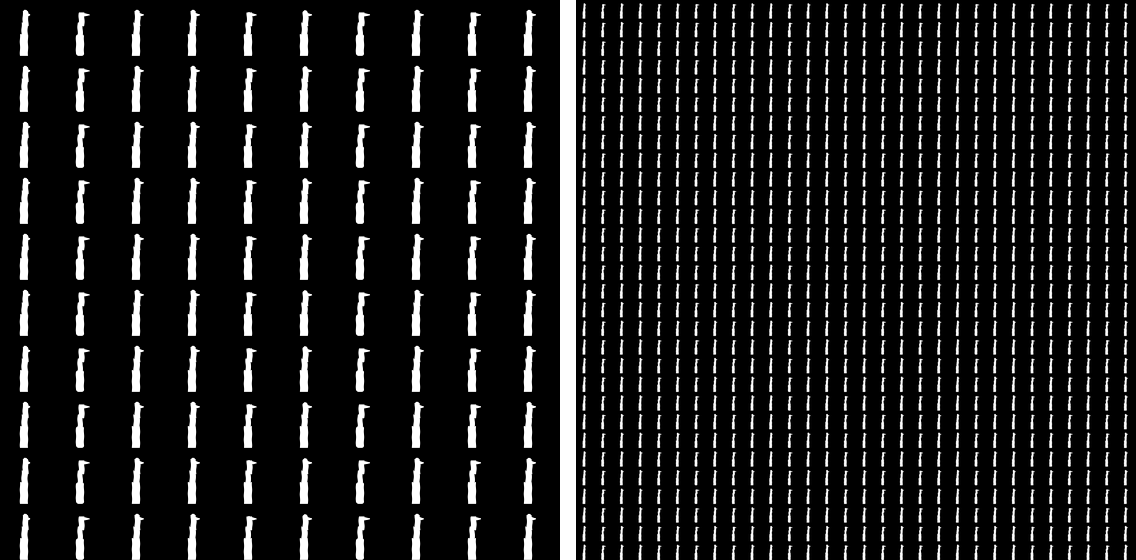
Left: one tile. Right: repeated 3 by 3.
This pattern is drawn by a Shadertoy shader. Its source:

```glsl
const float REPEATS = 10.0;
const vec3 BACKGROUND = vec3(0.0);
const vec3 INK = vec3(1.0);
const float SPIKE_HEIGHT = 0.735;
const vec2 SPIKE_REACH = vec2(0.535, 0.608);  // shortest, longest
const vec2 CROWN_TOP = vec2(0.825, 0.778);    // pointed, flat
const float EDGE_WOBBLE = 0.004;

// How far each column has turned: 0 pointed with a short spike, 1 flat with a long one
const float TURN[10] = float[10](0.0, 0.9, 0.4, 0.42, 0.65, 0.5, 1.0, 0.4, 0.78, 0.45);

// Box given by its lower left and upper right corners
float box(vec2 p, vec2 low, vec2 high, float radius) {
    vec2 q = abs(p - 0.5 * (low + high)) - 0.5 * (high - low) + radius;
    return length(max(q, 0.0)) + min(max(q.x, q.y), 0.0) - radius;
}

// Tapered spike pointing right
float spike(vec2 p, float reach) {
    float along = clamp((p.x - 0.49) / (reach - 0.49), 0.0, 1.0);
    float halfWidth = mix(0.034, 0.009, along);
    return max(abs(p.y - SPIKE_HEIGHT) - halfWidth, max(p.x - reach, 0.45 - p.x));
}

// Small peak above the neck
float crown(vec2 p, float top) {
    float side = abs(p.x - 0.452);
    float slope = (side - 0.016 - (top - p.y)) * 0.7071;
    return max(max(slope, side - 0.046), max(p.y - top, 0.7 - p.y));
}

float figure(vec2 p, float turn) {
    float turned = smoothstep(0.42, 0.7, turn);
    float rounding = mix(0.012, 0.045, smoothstep(0.8, 0.9, turn));
    p.x += EDGE_WOBBLE * sin(p.y * 31.0 + turn * 5.0);

    // Base, waist and neck, stepping to the right as they rise
    float d = box(p, vec2(0.356, 0.003), vec2(0.5, 0.39), rounding);
    d = min(d, box(p, vec2(0.385, 0.3), vec2(mix(0.495, 0.477, turned), 0.6), 0.012));
    d = min(d, box(p, vec2(0.405, 0.53), vec2(0.507, 0.778), 0.012));

    d = min(d, crown(p, mix(CROWN_TOP.x, CROWN_TOP.y, turned)));
    return min(d, spike(p, mix(SPIKE_REACH.x, SPIKE_REACH.y, turn)));
}

void mainImage(out vec4 fragColor, in vec2 fragCoord) {
    vec2 grid = fragCoord / iResolution.xy * REPEATS;
    float pixel = REPEATS / min(iResolution.x, iResolution.y);
    int column = int(mod(floor(grid.x), REPEATS));

    float d = figure(fract(grid), TURN[column]);
    float coverage = smoothstep(0.6 * pixel, -0.6 * pixel, d);
    fragColor = vec4(mix(BACKGROUND, INK, coverage), 1.0);
}
```
